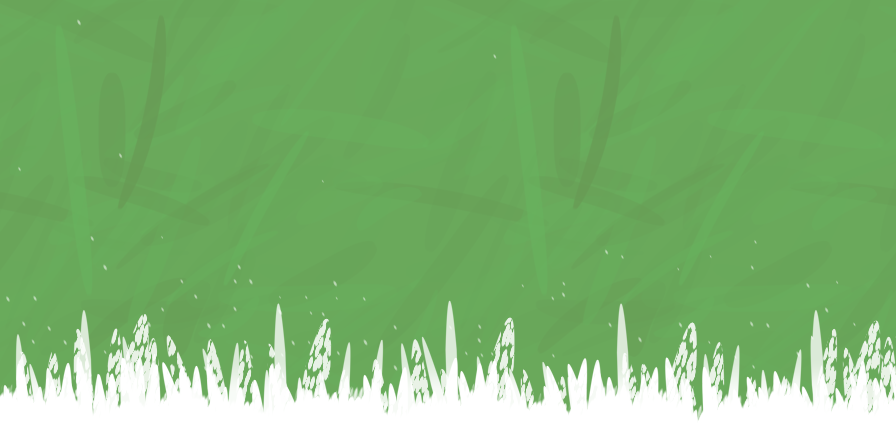
Reproduce this background procedurally as a WebGL 2 fragment shader.

```glsl
#version 300 es
precision highp float;
// A painted meadow: translucent green brush strokes on a horizontally repeating
// tile, with rows of white grass blades and dry-brushed tufts along the bottom.
// Lengths are in canvas heights; cellular noise gives the bristle texture.
uniform vec2 u_resolution;
out vec4 outColor;

const float TILE = 1.016;
const vec3 GREEN = vec3(0.415, 0.662, 0.358);
const vec3 DARK_GREEN = vec3(0.405, 0.605, 0.330);
const vec3 LIGHT_GREEN = vec3(0.405, 0.710, 0.370);
const vec3 WHITE = vec3(1.0);

float hash(float n) { return fract(sin(n * 12.9898 + 4.1) * 43758.5453); }
float hash2(vec2 c) { return hash(dot(c, vec2(1.37, 17.93))); }

// Distance to the nearest jittered cell point
float cellular(vec2 p) {
  vec2 cell = floor(p);
  float nearest = 9.0;
  for (int j = -1; j <= 1; j++)
    for (int i = -1; i <= 1; i++) {
      vec2 c = cell + vec2(i, j);
      vec2 point = c + vec2(hash2(c), hash2(c + 31.7));
      nearest = min(nearest, distance(p, point));
    }
  return nearest;
}

// Tapered, slightly bowed stroke that wraps around the tile
float stroke(vec2 p, vec2 a, vec2 b, float width, float bow, float soft) {
  vec2 q = p - 0.5 * (a + b);
  q.x = mod(q.x + 0.5 * TILE, TILE) - 0.5 * TILE;
  vec2 axis = normalize(b - a);
  float halfLength = 0.5 * distance(a, b);
  float along = dot(q, axis) / halfLength;
  float across = dot(q, vec2(-axis.y, axis.x)) + bow * (along * along - 1.0);
  float taper = width * sqrt(max(1.0 - pow(abs(along), 3.0), 0.0));
  float ends = 1.0 - smoothstep(0.96, 1.0, abs(along));
  return ends * smoothstep(soft, -soft, abs(across) - taper);
}

vec3 paintMeadow(vec2 p, float soft) {
  vec3 color = GREEN;
  for (int i = 0; i < 84; i++) {
    float n = float(i) * 7.0;
    vec2 mid = vec2(hash(n) * TILE, mix(0.12, 1.05, hash(n + 1.0)));
    float angle = hash(n + 2.0) < 0.25 ? mix(-0.45, 0.1, hash(n + 3.0)) : mix(0.3, 1.25, hash(n + 3.0));
    vec2 reach = mix(0.08, 0.26, hash(n + 4.0)) * vec2(cos(angle), sin(angle));
    float width = mix(0.008, 0.038, hash(n + 5.0));
    float cover = stroke(p, mid - reach, mid + reach, width, 0.02 * sin(n), soft);
    vec3 tone = mix(DARK_GREEN, LIGHT_GREEN, hash(n + 6.0));
    color = mix(color, tone, cover * mix(0.15, 0.5, hash(n + 8.0)));
  }
  // Broad strokes that lead the composition
  color = mix(color, DARK_GREEN, 0.45 * stroke(p, vec2(0.25, 0.58), vec2(0.25, 0.84), 0.030, 0.0, soft));
  color = mix(color, DARK_GREEN, 0.40 * stroke(p, vec2(0.16, 0.60), vec2(0.47, 0.50), 0.020, 0.01, soft));
  color = mix(color, LIGHT_GREEN, 0.35 * stroke(p, vec2(0.56, 0.735), vec2(0.96, 0.68), 0.030, 0.01, soft));
  color = mix(color, LIGHT_GREEN, 0.45 * stroke(p, vec2(0.50, 0.36), vec2(0.69, 0.71), 0.012, 0.01, soft));
  color = mix(color, LIGHT_GREEN, 0.50 * stroke(p, vec2(0.13, 0.95), vec2(0.20, 0.336), 0.018, 0.0, soft));
  return mix(color, DARK_GREEN, 0.75 * stroke(p, vec2(0.265, 0.53), vec2(0.36, 0.97), 0.016, -0.025, soft));
}

// Upright blade with a rounded tip; lean shifts it sideways as it rises
float blade(vec2 p, float x, float tip, float halfWidth, float lean, float soft) {
  float drop = tip - p.y;
  float width = halfWidth * sqrt(clamp(drop / 0.11, 0.0, 1.0));
  float across = abs(p.x - x - lean * (p.y - 0.15));
  return smoothstep(soft, -soft, across - width) * smoothstep(-soft, soft, drop);
}

// Row of blades with hashed positions, heights and leans
float bladeRow(vec2 p, float spacing, float halfWidth, float low, float high, float seed, float soft) {
  float cell = floor(p.x / spacing);
  float cover = 0.0;
  for (int i = -1; i <= 1; i++) {
    float id = cell + float(i);
    float n = id * 3.0 + seed;
    float x = (id + mix(0.2, 0.8, hash(n))) * spacing;
    float tip = mix(low, high, hash(n + 1.3));
    cover = max(cover, blade(p, x, tip, halfWidth, mix(-0.3, 0.15, hash(n + 2.6)), soft));
  }
  return cover;
}

// Small flecks, denser close to the grass
float flecks(vec2 p, float size, float soft) {
  vec2 cell = floor(p / size);
  vec2 center = (cell + 0.3 + 0.4 * vec2(hash2(cell + 5.0), hash2(cell + 9.0))) * size;
  float chance = 0.2 * smoothstep(0.52, 0.24, center.y) * step(0.15, center.y);
  vec2 q = p - center;
  float radius = mix(0.001, 0.003, hash2(cell + 13.0));
  float d = length(vec2(q.x + 0.4 * q.y, 0.55 * q.y)) - radius;
  return step(hash2(cell), chance) * smoothstep(soft, -soft, d);
}

void main() {
  vec2 p = gl_FragCoord.xy / u_resolution.y;
  float soft = 0.8 / u_resolution.y;
  vec3 color = paintMeadow(p, max(soft, 0.002));
  color = mix(color, WHITE, 0.55 * flecks(p, 0.032, soft));

  // Bristle marks break up the dry tufts
  float bristle = cellular(vec2(p.x * 110.0 - p.y * 24.0, p.y * 36.0));
  float dry = smoothstep(0.62, 0.42, bristle);
  float tufts = bladeRow(p, 0.075, 0.020, 0.16, 0.27, 41.0, soft);
  float tall = bladeRow(p, 0.062, 0.011, 0.15, 0.265, 7.0, soft);
  for (int i = 0; i < 5; i++) {
    float n = float(i);
    float x = 0.192 + 0.4085 * n + 0.026 * sin(1.5708 * n);
    tall = max(tall, blade(p, x, 0.308 + 0.021 * sin(0.7854 * n), 0.0125, -0.03, soft));
    tufts = max(tufts, blade(p, 0.295 + 0.409 * n, 0.30 - 0.02 * hash(n), 0.028, 0.18, soft));
  }
  float thick = bladeRow(p, 0.033, 0.016, 0.125, 0.205, 23.0, soft);
  float edge = 0.105 + 0.016 * sin(p.x * 19.0) + 0.012 * sin(p.x * 47.0 + 1.0) + 0.03 * (0.5 - bristle);
  float ground = smoothstep(0.012, -0.012, p.y - edge);

  color = mix(color, WHITE, 0.85 * tufts * dry);
  color = mix(color, WHITE, tall * mix(0.95, 0.76, smoothstep(0.12, 0.20, p.y)));
  color = mix(color, WHITE, thick * mix(0.94, 1.0, dry));
  color = mix(color, WHITE, ground);
  outColor = vec4(color, 1.0);
}
```
